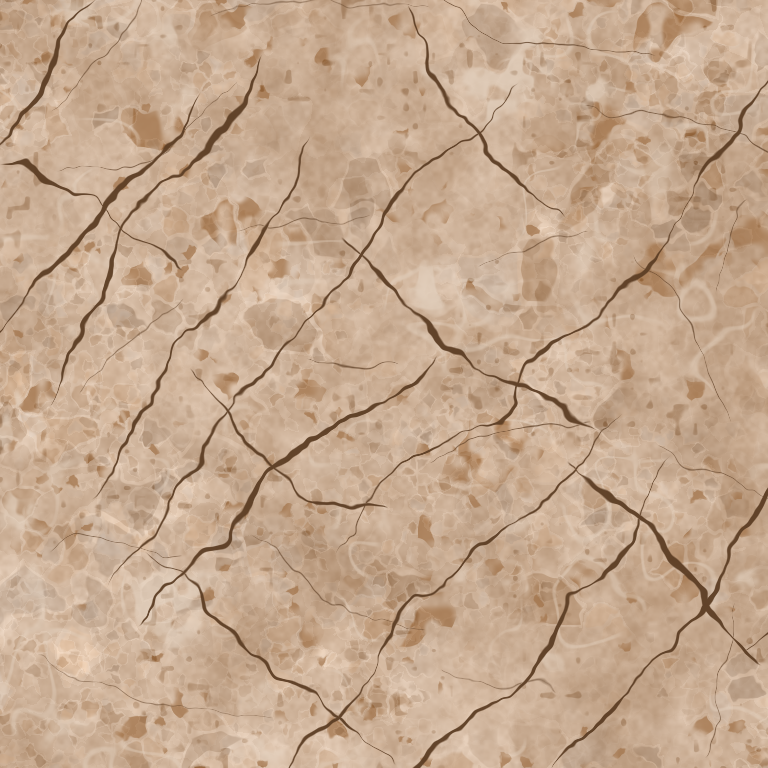
This texture is drawn by a Shadertoy shader. Its source:

```glsl
#define BASE_COLOR vec3(0.792, 0.680, 0.580)
#define TONE_STEP vec3(0.042, 0.050, 0.057)
#define CRACK_COLOR vec3(0.36, 0.24, 0.14)
#define RUST_COLOR vec3(0.64, 0.46, 0.30)
#define PALE_COLOR vec3(0.89, 0.82, 0.75)
#define MAIN_CRACKS 11
#define CROSS_CRACKS 6
#define HAIR_CRACKS 18
#define MAIN_ANGLE 0.86
#define CROSS_ANGLE -0.55
#define CRACK_WIDTH 0.0036
#define SOFTNESS 0.0011

vec3 hash3(vec2 p) {
    vec3 q = fract(p.xyx * vec3(0.1031, 0.1030, 0.0973));
    q += dot(q, q.yxz + 33.33);
    return fract((q.xxy + q.yzz) * q.zyx);
}

float noise(vec2 p) {
    vec2 i = floor(p), f = fract(p);
    f = f * f * (3.0 - 2.0 * f);
    float low = mix(hash3(i).x, hash3(i + vec2(1, 0)).x, f.x);
    float high = mix(hash3(i + vec2(0, 1)).x, hash3(i + vec2(1, 1)).x, f.x);
    return mix(low, high, f.y);
}

float fbm(vec2 p) {
    float sum = 0.0, amp = 0.5;
    for (int i = 0; i < 5; i++) {
        sum += amp * noise(p);
        p = mat2(1.6, 1.2, -1.2, 1.6) * p + 17.3;
        amp *= 0.55;
    }
    return sum / 1.055;
}

vec2 warp(vec2 p) {
    return vec2(noise(p), noise(p + 43.7)) - 0.5;
}

// Distance to the cell border; id receives the random values of the cell
float fragments(vec2 p, out vec3 id) {
    vec2 cell = floor(p);
    float nearest = 9.0, second = 9.0;
    for (int y = -1; y <= 1; y++)
    for (int x = -1; x <= 1; x++) {
        vec2 c = cell + vec2(x, y);
        float d = length(c + hash3(c).xy - p);
        if (d < nearest) {
            second = nearest;
            nearest = d;
            id = hash3(c + 71.0);
        } else second = min(second, d);
    }
    return second - nearest;
}

// Coverage of one wandering, tapering crack
float crack(vec2 p, vec2 middle, float angle, float halfLen, float width, float seed) {
    vec2 dir = vec2(cos(angle), sin(angle));
    vec2 q = p - middle;
    float along = dot(q, dir);
    float across = dot(q, vec2(-dir.y, dir.x));
    across += 0.07 * (noise(vec2(along * 5.0, seed)) - 0.5);
    across += 0.018 * (noise(vec2(along * 19.0, seed + 40.0)) - 0.5);
    float taper = clamp((halfLen - abs(along)) / (0.45 * halfLen), 0.0, 1.0);
    float swell = 0.25 + 1.5 * noise(vec2(along * 24.0, seed + 80.0));
    float w = width * swell * sqrt(taper);
    float soft = max(SOFTNESS, 0.7 / iResolution.y);
    return (1.0 - smoothstep(w - soft, w + soft, abs(across))) * smoothstep(0.0, 0.12, taper);
}

float allCracks(vec2 p) {
    float cover = 0.0;
    p += 0.035 * warp(p * 6.0) + 0.010 * warp(p * 34.0) + 0.004 * warp(p * 95.0);
    for (int i = 0; i < MAIN_CRACKS + CROSS_CRACKS + HAIR_CRACKS; i++) {
        float n = float(i);
        vec3 h = hash3(vec2(n, 5.0)), k = hash3(vec2(n, 23.0));
        vec2 middle = fract(n * vec2(0.7549, 0.5698) + 0.3);
        float angle, halfLen, width, strength = 1.0;
        if (i < MAIN_CRACKS) {
            float offset = ((n + 0.2 + 0.6 * h.x) / float(MAIN_CRACKS) - 0.5) * 1.3;
            vec2 dir = vec2(cos(MAIN_ANGLE), sin(MAIN_ANGLE));
            middle = 0.5 + offset * vec2(-dir.y, dir.x) + 0.6 * (h.y - 0.5) * dir;
            angle = MAIN_ANGLE + 0.35 * (h.z - 0.5);
            halfLen = mix(0.22, 0.50, k.x);
            width = CRACK_WIDTH * mix(0.4, 1.0, k.y);
        } else if (i < MAIN_CRACKS + CROSS_CRACKS) {
            angle = CROSS_ANGLE + 0.6 * (h.z - 0.5);
            halfLen = mix(0.09, 0.23, k.x);
            width = CRACK_WIDTH * mix(0.3, 0.8, k.y);
        } else {
            angle = 3.14 * h.z;
            halfLen = mix(0.05, 0.16, k.x);
            width = CRACK_WIDTH * 0.14;
            strength = mix(0.45, 0.9, k.y);
        }
        cover = max(cover, strength * crack(p, middle, angle, halfLen, width, n));
    }
    return cover;
}

void mainImage(out vec4 fragColor, in vec2 fragCoord) {
    vec2 p = fragCoord / iResolution.y;

    // Cloudy ground and fine grain
    float tone = 4.2 * (fbm(p * 5.0) - 0.5) + 3.0 * (fbm(p * 28.0 + 9.0) - 0.5);
    tone += 1.1 * (noise(p * 150.0) - 0.5);
    vec3 color = BASE_COLOR + TONE_STEP * tone;

    // Broken stone fragments in three sizes, with pale rims
    float scale = 15.0;
    for (int i = 0; i < 3; i++) {
        vec3 id;
        vec2 q = p + 0.5 / scale * warp(p * scale * 1.3) + 0.2 / scale * warp(p * scale * 4.0);
        float border = fragments(q * scale + float(i) * 31.0, id);
        float cluster = smoothstep(0.38, 0.62, noise(p * 8.0 + float(i) * 13.0));
        float body = smoothstep(0.09, 0.10 + scale * 0.004, border);
        float present = step(id.x, 0.5) * mix(0.25, 1.0, cluster);
        vec3 tint = TONE_STEP * (2.6 * id.y - 1.6) + (id.z - 0.5) * vec3(0.03, 0.0, -0.03);
        color += body * present * tint;
        color += (1.0 - body) * present * TONE_STEP * 0.7;
        float rust = step(0.955, id.x) * body * smoothstep(0.25, 0.7, noise(p * 55.0));
        color = mix(color, RUST_COLOR, 0.75 * rust);
        scale *= 2.1;
    }

    // Pale veinlets and chalky patches
    vec2 v = p + 0.03 * warp(p * 17.0);
    float ridge = abs(noise(v * 21.0 + 5.0) - 0.5);
    float veinlet = (1.0 - smoothstep(0.01, 0.06, ridge)) * smoothstep(0.45, 0.7, noise(p * 13.0));
    float chalk = smoothstep(0.62, 0.78, fbm(p * 9.0 + 27.0)) * smoothstep(0.4, 0.6, noise(v * 48.0));
    color = mix(color, PALE_COLOR, max(0.45 * veinlet, 0.7 * chalk));

    // Small brown pits
    float pit = smoothstep(0.80, 0.92, noise(p * 85.0 + 3.0)) * smoothstep(0.45, 0.7, noise(p * 11.0 + 60.0));
    color -= pit * TONE_STEP * 2.4;

    color = mix(color, CRACK_COLOR, 0.95 * allCracks(p));
    fragColor = vec4(clamp(color, 0.0, 1.0), 1.0);
}
```
